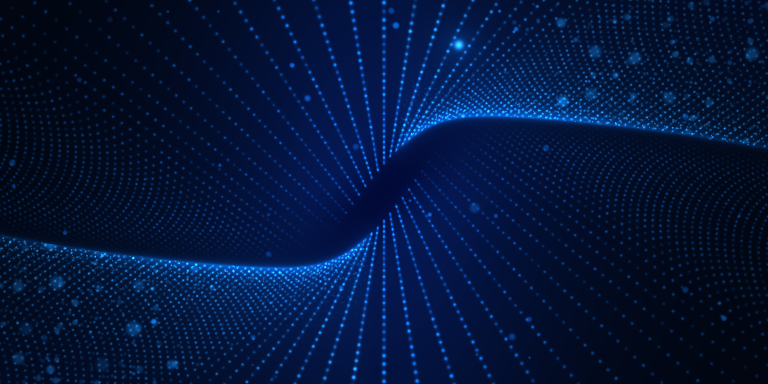
A Shadertoy shader for this background:

```glsl
// Twisted ribbon of glowing blue dots fanning out from a dark core, with drifting bokeh.

#define STRANDS 101         // dotted lines in each half of the ribbon
#define DOT_GAP 0.0125      // spacing of dots at the root of a strand
#define DOT_SPREAD 0.5      // distance over which that spacing doubles
#define DOT_SIZE 0.0027
#define RIM_GAIN 0.75
#define HAZE_GAIN 0.2
#define BOKEH_GAIN 0.5
#define NIGHT vec3(0.006, 0.033, 0.1)
#define NAVY vec3(0.014, 0.085, 0.31)
#define AZURE vec3(0.03, 0.45, 0.88)
#define ICE vec3(0.2, 0.75, 1.0)

float hash(vec2 p) {
    vec3 q = fract(p.xyx * vec3(0.1031, 0.1030, 0.0973));
    q += dot(q, q.yzx + 33.33);
    return fract((q.x + q.y) * q.z);
}

// Height of the S-shaped edge from which the upper strands rise
float ridge(float x) {
    float lift = (x + 0.06) / 0.11;
    return 0.208 * tanh(x / 0.11) - 0.095 * x * abs(x) + 0.095 * exp(-lift * lift);
}

// Straight rows of dots whose direction turns along the ridge
float strands(vec2 p, float seed) {
    float light = 0.0;
    for (int i = 0; i < STRANDS; i++) {
        float k = 2.0 * float(i) / float(STRANDS - 1) - 1.0;
        float root = 0.75 * k + 0.35 * k * abs(k);
        float angle = radians(90.0 - 55.0 * tanh(root / 0.09));
        vec2 dir = vec2(cos(angle), sin(angle));
        vec2 q = p - vec2(root, ridge(root));
        float along = dot(q, dir);
        float across = q.x * dir.y - q.y * dir.x;
        if (along < 0.0 || abs(across) > 0.025) continue;

        // Dots grow and move apart with distance
        float fan = exp(-root * root / 0.005);
        float stretch = 1.0 + along / DOT_SPREAD;
        float cell = DOT_SPREAD / DOT_GAP * log(stretch);
        float offset = (fract(cell) - 0.5) * DOT_GAP * stretch;
        float size = max(DOT_SIZE + (0.0014 + 0.004 * fan) * along, 0.7 / iResolution.y);
        float spot = exp(-(offset * offset + across * across) / (size * size));
        float thread = exp(-across * across / (size * size)) * exp(-along / 0.25);

        // The central fan is brightest; the left side fades in from the ridge
        float left = smoothstep(-0.05, -0.15, root);
        float fade = mix(1.0, smoothstep(0.0, 0.2, along), left);
        float right = smoothstep(0.0, 0.15, root);
        float power = 0.42 + 0.5 * fan + 0.4 * right * exp(-along / 0.15);
        float twinkle = 0.45 + 0.95 * hash(vec2(floor(cell), float(i) + seed));
        light += power * fade * (spot * twinkle + (0.1 + 0.35 * fan) * thread);
    }
    return light;
}

// Soft discs, at most one in each grid cell
float discs(vec2 p, float grid, float density, float seed) {
    vec2 id = floor(p / grid);
    vec2 jitter = vec2(hash(id + seed), hash(id + seed + 17.0));
    float radius = grid * mix(0.07, 0.19, hash(id + seed + 31.0));
    float d = length((fract(p / grid) - mix(vec2(0.3), vec2(0.7), jitter)) * grid);
    float chance = hash(id + seed + 53.0);
    float shape = smoothstep(radius * 1.5, radius * 0.4, d);
    return shape * step(chance, density) * (0.35 + 0.65 * jitter.x);
}

// One half of the ribbon: strands, bright rim and bokeh
vec3 halfRibbon(vec2 p, float seed) {
    float slope = (ridge(p.x + 0.005) - ridge(p.x - 0.005)) / 0.01;
    float d = (p.y - ridge(p.x)) / sqrt(1.0 + slope * slope);
    float side = smoothstep(0.01, 0.07, p.x);
    float above = smoothstep(-0.004, 0.004, d);
    float up = max(d, 0.0);

    // Bright rim, haze on its upper side and a faint spill beneath
    float crest = 0.4 + 0.6 * exp(-pow((p.x - 0.35) / 0.35, 2.0));
    float rim = side * crest * mix(exp(min(d, 0.0) / 0.006), exp(-up / 0.016), above);
    float haze = side * crest * (above * exp(-up / 0.11) + (1.0 - above) * 0.3 * exp(d / 0.03));
    vec3 color = AZURE * (rim * RIM_GAIN * 0.7 + haze * HAZE_GAIN);
    color += mix(AZURE, ICE, 0.4 * side) * strands(p, seed);

    // Fine sparks hug the rim while large discs float outward
    float outer = smoothstep(0.15, 0.9, p.x) * above;
    float sparks = discs(p, 0.02, 0.85, seed) + discs(p + 0.007, 0.015, 0.7, seed + 5.0);
    sparks *= side * above * exp(-up / 0.045);
    float bokeh = discs(p, 0.1, 0.7 * outer, seed + 7.0);
    bokeh += 0.8 * discs(p + 0.03, 0.05, 0.6 * outer, seed + 11.0);
    bokeh += 0.5 * discs(p + 0.01, 0.028, 0.6 * outer, seed + 19.0);
    return color + ICE * sparks * 0.75 + mix(AZURE, ICE, 0.4) * bokeh * BOKEH_GAIN;
}

void mainImage(out vec4 fragColor, in vec2 fragCoord) {
    vec2 p = (fragCoord - 0.5 * iResolution.xy) / iResolution.y;

    // Deep blue glow around the vertical fan, darker toward the sides
    float glow = exp(-pow(p.x / 0.42, 2.0)) * (1.0 - 0.9 * abs(p.y));
    float corners = smoothstep(0.1, 1.1, p.x * sign(p.y)) * abs(p.y);
    vec3 color = NIGHT + NAVY * (0.85 * glow + 0.6 * corners);

    // Dark tilted core between the two halves keeps a trace of blue
    vec2 tilted = vec2(p.x + p.y, p.y - p.x) * 0.7071;
    float core = exp(-dot(tilted * tilted, vec2(18.0, 160.0)));
    color *= 1.0 - vec3(0.75, 0.65, 0.4) * core;

    color += halfRibbon(p, 3.0) + halfRibbon(-p, 71.0);

    // Sparse free particles and one bright beacon
    color += AZURE * discs(p, 0.045, 0.04, 131.0) * 0.7;
    float beacon = length(p - vec2(0.195, 0.383));
    color += ICE * exp(-beacon * beacon / 0.00012) + AZURE * 0.3 * exp(-beacon / 0.03);

    color *= 1.0 - 0.35 * smoothstep(0.5, 1.15, length(p));
    fragColor = vec4(min(color, 1.0), 1.0);
}
```
